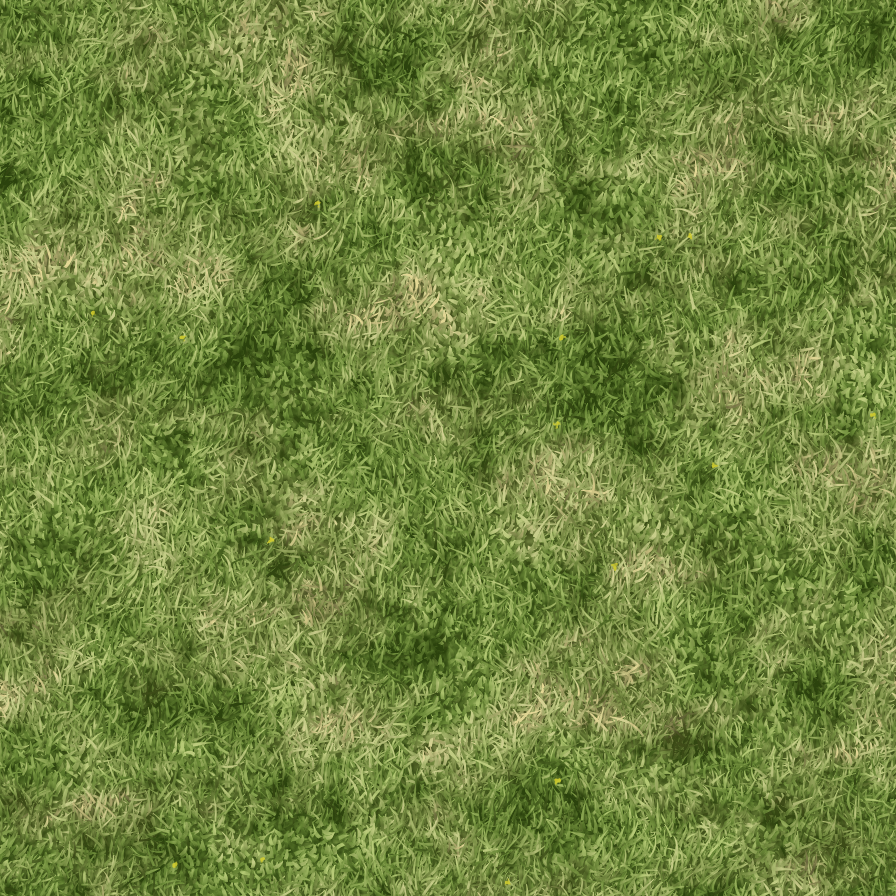
Give the GLSL for this texture, as a WebGL 2 fragment shader.

```glsl
#version 300 es
precision highp float;

uniform vec2 u_resolution;
out vec4 fragColor;

vec3 hash3(vec2 p) {
    vec3 q = fract(p.xyx * vec3(0.1031, 0.1030, 0.0973));
    q += dot(q, q.yzx + 33.33);
    return fract((q.xxy + q.yzz) * q.zyx);
}

float cornerSlope(vec2 cell, vec2 offset) {
    float angle = 6.2832 * hash3(cell + 71.0).x;
    return dot(vec2(cos(angle), sin(angle)), offset);
}

float gradientNoise(vec2 p) {
    vec2 i = floor(p), f = fract(p);
    vec2 s = f * f * f * (f * (f * 6.0 - 15.0) + 10.0);
    vec2 e = vec2(0.0, 1.0);
    float low = mix(cornerSlope(i, f), cornerSlope(i + e.yx, f - e.yx), s.x);
    float high = mix(cornerSlope(i + e, f - e), cornerSlope(i + 1.0, f - 1.0), s.x);
    return mix(low, high, s.y);
}

float patches(vec2 p) {
    return gradientNoise(p) + 0.6 * gradientNoise(p * 2.3 + 17.0)
         + 0.45 * gradientNoise(p * 5.1 + 41.0);
}

// Dark to light ramp through a middle colour
vec3 ramp(vec3 dark, vec3 middle, vec3 light, float t) {
    return t < 0.5 ? mix(dark, middle, t * 2.0) : mix(middle, light, t * 2.0 - 1.0);
}

// One layer of scattered blades, blended over grass = (tone, dryness)
vec2 addBlades(vec2 grass, vec2 p, float layer, float pixel,
               float clump, float dryness, float lean, float leafy) {
    vec2 grid = p / 0.018 + layer * vec2(0.37, 0.71);
    vec2 home = floor(grid);
    for (int k = 0; k < 9; k++) {
        vec2 cell = home + vec2(k % 3 - 1, k / 3 - 1);
        vec3 place = hash3(cell + layer * 131.0 + 300.0);
        vec3 look = hash3(cell + layer * 57.0 + 911.0);

        float spread = place.z * 2.0 - 1.0;
        float angle = lean + 0.1 + spread * (0.6 + 0.9 * spread * spread);
        vec2 up = vec2(sin(angle), cos(angle));
        vec2 d = (grid - cell - place.xy) * 0.018;
        vec2 local = vec2(dot(d, vec2(up.y, -up.x)), dot(d, up));

        float halfLength = mix(0.006 + 0.009 * look.x, 0.0045, leafy * 0.8);
        float along = local.y / halfLength;
        local.x += (look.y - 0.5) * 0.004 * along * along;
        float width = mix(0.0009 + 0.0007 * look.z, 0.0024, leafy * 0.8);
        width *= 1.0 - 0.65 * smoothstep(-0.3, 1.0, along);
        float edge = max(abs(local.x) - width, abs(local.y) - halfLength);

        // Soft shade on one side, then the blade itself
        float shade = smoothstep(0.004, 0.0, edge) * step(0.0, local.x);
        grass.x *= 1.0 - 0.18 * shade;
        float cover = clamp(0.5 - edge / pixel, 0.0, 1.0);
        float tone = 0.69 + 0.62 * clump + 0.85 * (fract(look.x * 7.0 + look.z) - 0.5)
                   + 0.12 * clamp(along, -1.0, 1.0);
        float dry = dryness + 0.6 * (look.y - 0.5);
        grass = mix(grass, vec2(tone, dry), cover);
    }
    return grass;
}

void main() {
    vec2 p = gl_FragCoord.xy / u_resolution.y;
    float pixel = 1.0 / u_resolution.y;

    // Broad growth: clumps, dry areas, blade lean and leafy spots
    float clump = patches(p * 8.0 + 5.0);
    float dryField = patches(vec2(p.x - 0.3 * p.y, p.y * 1.3) * 6.0 + 63.0);
    float dryness = smoothstep(-0.5, 0.75, dryField + 0.15 * clump);
    clump = clump * 0.7 + 0.35 * dryField;
    float lean = 0.9 * gradientNoise(p * 13.0 + 29.0);
    float leafy = smoothstep(0.1, 0.4, gradientNoise(p * 11.0 + 87.0) - 0.2 * dryField);

    // Small dark hollows between tufts
    float hollow = smoothstep(0.12, 0.5, gradientNoise(p * 27.0 + 13.0) - 0.35 * clump);
    clump -= 0.4 * hollow;

    vec2 grass = vec2(0.24 + 0.3 * gradientNoise(p * 120.0), dryness);
    for (int i = 0; i < 14; i++) {
        grass = addBlades(grass, p, float(i), pixel, clump, dryness, lean, leafy);
    }

    // Fine grain and colour
    grass.x += 0.2 * gradientNoise(p * 170.0 + 9.0) + 0.16 * gradientNoise(p * 60.0);
    float tone = clamp(grass.x, 0.0, 1.15);
    float dry = clamp(grass.y, 0.0, 1.0);
    vec3 fresh = ramp(vec3(0.17, 0.26, 0.05), vec3(0.41, 0.53, 0.21), vec3(0.64, 0.73, 0.40), tone);
    vec3 faded = ramp(vec3(0.27, 0.31, 0.11), vec3(0.51, 0.56, 0.30), vec3(0.74, 0.75, 0.51), tone);
    vec3 color = mix(fresh, faded, dry);
    vec3 straw = vec3(0.70, 0.64, 0.43) * (0.5 + 0.75 * tone);
    color = mix(color, straw, 0.6 * smoothstep(0.8, 1.2, grass.y));

    // Sparse yellow flowers, partly hidden by grass
    vec2 bed = floor(p * 12.0);
    vec3 seed = hash3(bed + 500.0);
    vec2 toFlower = p - (bed + 0.15 + 0.7 * seed.xy) / 12.0;
    float petals = length(toFlower) - 0.0028 + 0.004 * gradientNoise(p * 260.0);
    float flower = step(0.89, seed.z) * smoothstep(pixel, -pixel, petals);
    color = mix(color, vec3(0.84, 0.82, 0.18), 0.85 * flower);

    fragColor = vec4(color, 1.0);
}
```
